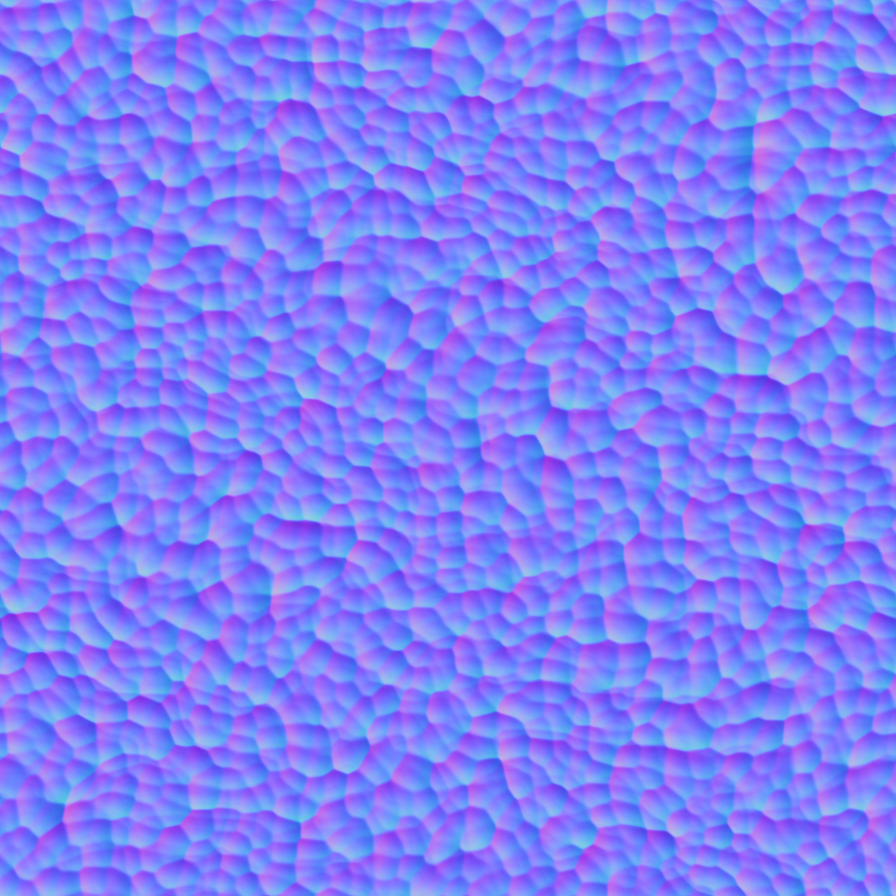
This texture map is drawn by a Shadertoy shader. Its source:

```glsl
const float TAU = 6.2831853;

vec3 hash3(vec2 cell, float seed) {
    vec3 q = fract(vec3(cell.xyx + seed) * vec3(0.1031, 0.1030, 0.0973));
    q += dot(q, q.yxz + 33.33);
    return fract((q.xxy + q.yzz) * q.zyx);
}

// Slope of a field of round pits that meet in ridges; wraps after "cells" repeats.
// Each pit is a paraboloid, so its slope is the offset from the pit centre.
vec2 pitSlope(vec2 uv, vec2 cells, float sharpness, float seed) {
    vec2 p = uv * cells;
    vec2 base = floor(p);
    vec2 slope = vec2(0.0);
    float total = 0.0;
    for (int y = -2; y <= 2; y++)
    for (int x = -2; x <= 2; x++) {
        vec2 cell = base + vec2(x, y);
        vec3 rnd = hash3(mod(cell, cells), seed);
        vec2 offset = p - cell - 0.5 - 0.84 * (rnd.xy - 0.5);
        // random depth makes some pits wide and others small
        float weight = exp(-sharpness * (dot(offset, offset) + 0.12 * rnd.z));
        slope += weight * offset;
        total += weight;
    }
    return slope / total;
}

// Layered sines with whole periods bend the rows of pits
vec2 bend(vec2 uv) {
    vec2 a = TAU * uv;
    return 0.008 * sin(a.yx * vec2(3.0, 2.0) + a * vec2(1.0, 2.0) + vec2(0.4, 2.1))
         + 0.003 * sin(a.yx * vec2(5.0, 7.0) - a * vec2(4.0, 3.0) + vec2(1.7, 0.9));
}

void mainImage(out vec4 fragColor, in vec2 fragCoord) {
    vec2 uv = fragCoord / iResolution.xy;
    vec2 p = uv + bend(uv);

    // broad folds, main pebbles, fine pores
    vec2 slope = 0.37 * pitSlope(p, vec2(20.0, 22.0), 18.0, 3.0);
    slope += 0.74 * pitSlope(p, vec2(39.0, 41.0), 10.0, 17.0);
    slope += 0.07 * pitSlope(p, vec2(82.0, 84.0), 9.0, 41.0);
    slope *= vec2(1.0, 1.06);

    // tangent-space normal packed into colour
    vec3 normal = normalize(vec3(-slope, 1.0));
    fragColor = vec4(0.5 + 0.5 * normal, 1.0);
}
```
